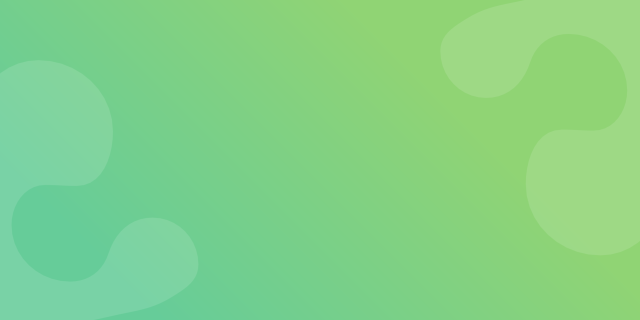
Reproduce this background procedurally as a Shadertoy shader.

```glsl
// Diagonal teal-to-green gradient with two pale, point-symmetric wavy blobs.

const vec3 TEAL = vec3(0.400, 0.800, 0.600);
const vec3 GREEN = vec3(0.565, 0.830, 0.455);
const float BLOB_OPACITY = 0.125;
const vec2 SYMMETRY_CENTER = vec2(0.998, 0.507);

const int NODE_COUNT = 13;
const int CURVE_STEPS = 10;

// Outline nodes: position in canvas heights, then heading in degrees.
const vec3 NODES[NODE_COUNT] = vec3[NODE_COUNT](
    vec3(0.120, 0.812, 0.0),
    vec3(0.353, 0.589, -90.0),
    vec3(0.240, 0.419, 180.0),
    vec3(0.141, 0.422, 180.0),
    vec3(0.036, 0.297, -90.0),
    vec3(0.219, 0.120, 0.0),
    vec3(0.339, 0.208, 72.0),
    vec3(0.477, 0.320, 0.0),
    vec3(0.620, 0.174, -90.0),
    vec3(0.539, 0.073, -148.0),
    vec3(0.352, 0.013, -167.0),
    vec3(-0.260, -0.094, -170.0),
    vec3(-0.078, 0.609, 90.0)
);

vec2 heading(float degrees) {
    float a = radians(degrees);
    return vec2(cos(a), sin(a));
}

// Cubic Bezier curve between two nodes, handles scaled by the chord.
vec2 curvePoint(vec3 start, vec3 end, float t) {
    float handle = 0.39 * distance(start.xy, end.xy);
    vec2 c1 = start.xy + handle * heading(start.z);
    vec2 c2 = end.xy - handle * heading(end.z);
    float s = 1.0 - t;
    return s * s * s * start.xy + 3.0 * s * s * t * c1
         + 3.0 * s * t * t * c2 + t * t * t * end.xy;
}

float segmentDistance(vec2 p, vec2 a, vec2 b) {
    vec2 ab = b - a;
    float h = clamp(dot(p - a, ab) / dot(ab, ab), 0.0, 1.0);
    return length(p - a - h * ab);
}

// True when a ray from p towards +x crosses the segment.
bool rayCrosses(vec2 p, vec2 a, vec2 b) {
    if ((a.y > p.y) == (b.y > p.y)) return false;
    return p.x < a.x + (b.x - a.x) * (p.y - a.y) / (b.y - a.y);
}

// Signed distance to the closed outline, negative inside.
float blobDistance(vec2 p) {
    float nearest = 1e3;
    float side = 1.0;
    vec2 previous = NODES[0].xy;
    for (int i = 0; i < NODE_COUNT; i++) {
        vec3 start = NODES[i];
        vec3 end = NODES[(i + 1) % NODE_COUNT];
        for (int k = 1; k <= CURVE_STEPS; k++) {
            vec2 next = curvePoint(start, end, float(k) / float(CURVE_STEPS));
            nearest = min(nearest, segmentDistance(p, previous, next));
            if (rayCrosses(p, previous, next)) side = -side;
            previous = next;
        }
    }
    return side * nearest;
}

vec3 diagonalGradient(vec2 p) {
    float t = clamp((p.x + p.y - 0.5) / 1.58, 0.0, 1.0);
    return mix(TEAL, GREEN, t);
}

void mainImage(out vec4 fragColor, in vec2 fragCoord) {
    // Canvas heights as units; the width is normalised to two heights.
    vec2 p = fragCoord / iResolution.xy * vec2(2.0, 1.0);
    float pixel = 1.0 / iResolution.y;

    // The second blob is the first one turned half a circle.
    float d = min(blobDistance(p), blobDistance(2.0 * SYMMETRY_CENTER - p));
    float coverage = 1.0 - smoothstep(-0.7 * pixel, 0.7 * pixel, d);

    vec3 color = mix(diagonalGradient(p), vec3(1.0), BLOB_OPACITY * coverage);
    fragColor = vec4(color, 1.0);
}
```
